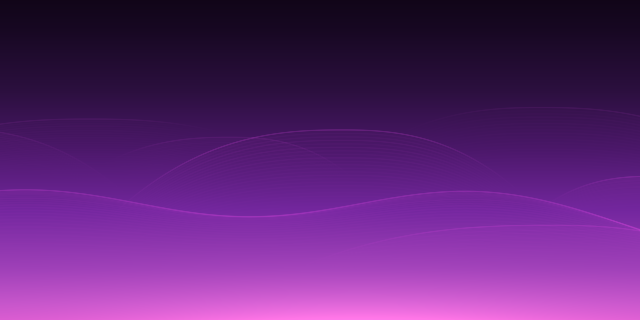
A Shadertoy shader for this background:

```glsl
// Violet dusk gradient with a pink floor glow and fans of fine, wavy strands.

const float TAU = 6.2831853;
const int STRANDS = 22;
const vec3 STRAND_COLOR = vec3(0.80, 0.25, 0.84);
const vec3 FLOOR_GLOW = vec3(0.19, 0.13, 0.11);

// Vertical gradient: each stop holds a colour and its height.
vec3 skyGradient(float y) {
    vec4 stops[8] = vec4[8](
        vec4(0.84, 0.35, 0.81, 0.00), vec4(0.77, 0.33, 0.79, 0.05),
        vec4(0.62, 0.25, 0.72, 0.16), vec4(0.45, 0.15, 0.62, 0.34),
        vec4(0.29, 0.09, 0.41, 0.535), vec4(0.17, 0.06, 0.245, 0.715),
        vec4(0.09, 0.03, 0.135, 0.905), vec4(0.065, 0.02, 0.095, 1.00));
    vec3 color = stops[0].rgb;
    for (int i = 1; i < 8; i++) {
        float t = clamp((y - stops[i - 1].w) / (stops[i].w - stops[i - 1].w), 0.0, 1.0);
        color = mix(color, stops[i].rgb, t);
    }
    return color;
}

float hash(float n) {
    return fract(sin(n * 91.37) * 4375.85);
}

// Coverage of a thin line, given its vertical offset and slope.
float thinLine(float offset, float slope, float aspect, float width) {
    float dist = abs(offset) * inversesqrt(1.0 + slope * slope / (aspect * aspect));
    return 1.0 - smoothstep(0.25 * width, width, dist);
}

// Bright crest with fainter strands that flatten as they sink.
// steep: falloff left and right; span: visible range in x.
float archFan(vec2 uv, vec2 peak, vec2 steep, vec2 span, float gap,
              float aspect, float width) {
    float dx = uv.x - peak.x;
    float k = dx < 0.0 ? steep.x : steep.y;
    float reach = pow(abs(dx), 1.5);
    float drop = k * reach * abs(dx);
    float slope = 2.5 * k * reach;
    float depth = peak.y - drop - uv.y;
    float light = thinLine(depth, slope, aspect, width);
    light += 0.13 * smoothstep(-width, width, depth) * exp(-max(depth, 0.0) * 14.0);
    for (int i = 1; i <= STRANDS; i++) {
        float t = float(i) / float(STRANDS);
        float flatten = 1.0 - 0.5 * t;
        float y = peak.y - gap * t - drop * flatten;
        float strength = mix(0.28, 0.05, t) * (0.6 + 0.6 * hash(float(i)));
        light += strength * thinLine(uv.y - y, slope * flatten, aspect, width);
    }
    float fade = 0.3 * (span.y - span.x);
    return light * smoothstep(span.x, span.x + fade, uv.x)
                 * (1.0 - smoothstep(span.y - fade, span.y, uv.x));
}

float ribbonHeight(float x) {
    return 0.365 + 0.042 * cos(TAU * (x - 0.04) / 0.70) - 0.055 * pow(x, 8.0);
}

// Long ribbon across the full canvas, trailing strands below it.
float ribbonFan(vec2 uv, float aspect, float width) {
    float crest = ribbonHeight(uv.x);
    float slope = (ribbonHeight(uv.x + 0.002) - crest) / 0.002;
    float depth = crest - uv.y;
    float light = thinLine(depth, slope, aspect, width);
    light += 0.12 * smoothstep(-width, width, depth) * exp(-max(depth, 0.0) * 18.0);
    for (int i = 1; i <= STRANDS; i++) {
        float t = float(i) / float(STRANDS);
        float y = mix(crest, 0.33, 0.75 * t) - 0.14 * t * t;
        float strength = mix(0.30, 0.04, t) * (0.6 + 0.6 * hash(float(i) + 40.0));
        light += strength * thinLine(uv.y - y, slope * (1.0 - 0.75 * t), aspect, width);
    }
    return light;
}

void mainImage(out vec4 fragColor, in vec2 fragCoord) {
    vec2 uv = fragCoord / iResolution.xy;
    float aspect = iResolution.x / iResolution.y;
    float width = max(0.0032, 1.1 / iResolution.y);

    // Background and floor glow
    vec3 color = skyGradient(uv.y);
    float across = (uv.x - 0.56) / 0.36;
    color += FLOOR_GLOW * exp(-uv.y / 0.085 - across * across);

    // Upper, faint arches
    float light = 0.09 * archFan(uv, vec2(0.845, 0.664), vec2(3.6, 2.9), vec2(0.60, 1.5), 0.22, aspect, width);
    light += 0.09 * archFan(uv, vec2(0.14, 0.628), vec2(2.2), vec2(-0.3, 0.36), 0.16, aspect, width);
    light += 0.10 * archFan(uv, vec2(0.36, 0.571), vec2(4.8, 7.9), vec2(0.16, 0.56), 0.12, aspect, width);
    light += 0.10 * archFan(uv, vec2(-0.10, 0.600), vec2(4.3), vec2(-0.5, 0.21), 0.12, aspect, width);

    // Main arch, ribbon and lower right swells
    light += 0.22 * archFan(uv, vec2(0.535, 0.594), vec2(3.43, 4.8), vec2(0.15, 0.83), 0.24, aspect, width);
    light += 0.27 * ribbonFan(uv, aspect, width);
    light += 0.24 * archFan(uv, vec2(1.02, 0.449), vec2(7.9), vec2(0.83, 1.4), 0.09, aspect, width);
    light += 0.25 * archFan(uv, vec2(0.86, 0.296), vec2(1.37, 2.4), vec2(0.43, 1.5), 0.11, aspect, width);

    // Strands tint the dark areas and fade out over the bright floor
    light *= smoothstep(0.04, 0.24, uv.y);
    color = mix(color, STRAND_COLOR, clamp(light, 0.0, 0.6));
    fragColor = vec4(clamp(color, 0.0, 1.0), 1.0);
}
```
